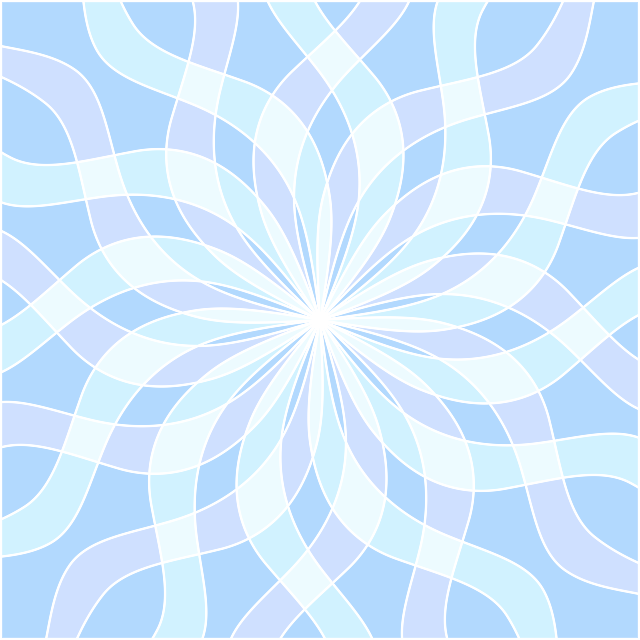
Write a WebGL 1 fragment shader that draws this background.

```glsl
precision highp float;
// Twelve-fold rosette of interlaced pale ribbons, waving outward from the centre.

uniform vec2 u_resolution;

const float STEP_ANGLE = 30.0;   // degrees between neighbouring ribbons
const float AXIS_ANGLE = -3.0;   // tilt of the mirror axis
const float LINE_HALF = 0.0019;
const float FRAME_WIDTH = 0.0035;

const vec3 SKY = vec3(0.70, 0.85, 0.995);
const vec3 AQUA = vec3(0.82, 0.95, 1.0);
const vec3 LAVENDER = vec3(0.81, 0.88, 1.0);
const vec3 OVERLAP = vec3(0.93, 0.985, 1.0);
const vec3 WHITE = vec3(1.0);

// Cubic curve between two radii, with end values and end slopes.
vec2 hermite(float r, float r0, float r1, vec2 y0, vec2 y1, vec2 m0, vec2 m1) {
  float w = r1 - r0;
  float t = (r - r0) / w;
  float s = t * t * (3.0 - 2.0 * t);
  return mix(y0, y1, s) + w * t * (1.0 - t) * (m0 * (1.0 - t) - m1 * t);
}

// Angles in degrees of a ribbon's inner (x) and outer (y) edge at a radius.
vec2 ribbonEdges(float r) {
  vec2 y0 = vec2(20.5, 37.0),  m0 = vec2(-23.0, -20.0);
  vec2 y1 = vec2(15.0, 31.4),  m1 = vec2(-61.0, -69.0);
  vec2 y2 = vec2(-3.5, 9.4),   m2 = vec2(-111.0, -192.0);
  vec2 y3 = vec2(-12.6, -5.3), m3 = vec2(19.0, 0.0);
  vec2 y4 = vec2(-5.9, -2.5),  m4 = vec2(23.0, 23.0);
  if (r < 0.195) return hermite(r, 0.0, 0.195, y0, y1, m0, m1);
  if (r < 0.391) return hermite(r, 0.195, 0.391, y1, y2, m1, m2);
  if (r < 0.547) return hermite(r, 0.391, 0.547, y2, y3, m2, m3);
  return hermite(r, 0.547, 0.703, y3, y4, m3, m4);
}

// Wraps an angle difference to the nearest repeat.
vec2 wrapAngle(vec2 a) {
  return mod(a + 0.5 * STEP_ANGLE, STEP_ANGLE) - 0.5 * STEP_ANGLE;
}

// Returns ribbon fill (x) and outline (y) coverage for one winding direction.
vec2 ribbons(float angle, float r, vec2 edges, vec2 slopes, float pixel) {
  vec2 arc = radians(wrapAngle(angle - edges)) * r;
  vec2 dist = abs(arc) / sqrt(1.0 + slopes * slopes);
  float nearest = min(dist.x, dist.y);

  float middle = 0.5 * (edges.x + edges.y);
  float halfWidth = 0.5 * (edges.y - edges.x);
  float inside = halfWidth - abs(wrapAngle(vec2(angle - middle)).x);
  float fill = smoothstep(-0.5, 0.5, sign(inside) * nearest / pixel);
  float line = 1.0 - smoothstep(-0.5, 0.5, (nearest - LINE_HALF) / pixel);
  return vec2(fill, line);
}

void main() {
  float side = min(u_resolution.x, u_resolution.y);
  float pixel = 1.0 / side;
  vec2 p = (gl_FragCoord.xy - 0.5 * u_resolution) / side;
  float r = max(length(p), 0.0001);
  float angle = degrees(atan(p.y, p.x + 0.000001)) - AXIS_ANGLE;

  // Edge angles and their slopes along the radius
  float e = 0.001;
  vec2 edges = ribbonEdges(r);
  vec2 slopes = radians(ribbonEdges(r + e) - ribbonEdges(r - e)) * r / (2.0 * e);

  // Two mirrored sets of ribbons
  vec2 aqua = ribbons(-angle, r, edges, slopes, pixel);
  vec2 lavender = ribbons(angle, r, edges, slopes, pixel);
  vec3 color = mix(mix(SKY, AQUA, aqua.x), mix(LAVENDER, OVERLAP, aqua.x), lavender.x);
  color = mix(color, WHITE, max(aqua.y, lavender.y));

  // Thin white frame
  vec2 border = 0.5 * u_resolution / side - abs(p);
  float inset = min(border.x, border.y) - FRAME_WIDTH;
  color = mix(WHITE, color, smoothstep(-0.5, 0.5, inset / pixel));

  gl_FragColor = vec4(color, 1.0);
}
```
